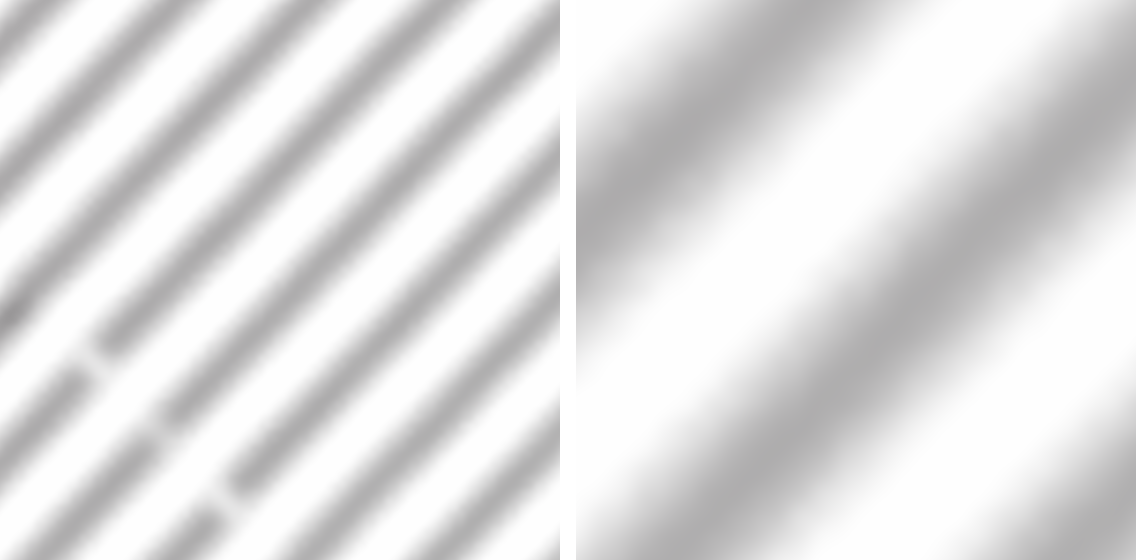
Left: the whole. Right: its middle third, enlarged.
This pattern is drawn by a WebGL 2 fragment shader. Its source:

```glsl
#version 300 es
precision highp float;

uniform vec2 u_resolution;
out vec4 fragColor;

float hash(vec2 p) {
    return fract(sin(dot(p, vec2(127.1, 311.7))) * 43758.5453);
}

float valueNoise(vec2 p) {
    vec2 cell = floor(p);
    vec2 f = fract(p);
    f = f * f * (3.0 - 2.0 * f);
    float low = mix(hash(cell), hash(cell + vec2(1.0, 0.0)), f.x);
    float high = mix(hash(cell + vec2(0.0, 1.0)), hash(cell + 1.0), f.x);
    return mix(low, high, f.y);
}

// Soft bump of height 1 around zero
float bump(float d, float radius) {
    return exp(-d * d / (radius * radius));
}

void main() {
    vec2 uv = gl_FragCoord.xy / u_resolution;
    vec2 along = normalize(vec2(1.0, 1.035));
    vec2 across = vec2(along.y, -along.x);

    // Stripe phase, nudged below the seam and slightly uneven
    vec2 seamStart = vec2(0.17, 0.349);
    float belowSeam = 1.0 - smoothstep(-0.03, 0.03, dot(uv - seamStart, along));
    float phase = (1.035 * uv.x + 1.0 - uv.y - 0.081) / 0.2467;
    phase -= 0.025 * belowSeam;
    phase += 0.025 * (valueNoise(uv * 9.0) - 0.5);
    phase += 0.02 * (valueNoise(uv * 75.0) - 0.5);

    // Blurred stripe profile
    float fromCentre = abs(fract(phase + 0.5) - 0.5);
    float ink = 1.0 - smoothstep(0.0, 0.40, fromCentre);

    // Faded breaks where the stripes cross the seam
    for (int i = 0; i < 3; i++) {
        vec2 offset = uv - seamStart - float(i) * vec2(0.117, -0.1235);
        float strength = i == 1 ? 0.38 : 0.68;
        ink *= 1.0 - strength * bump(dot(offset, along), 0.032)
                              * bump(dot(offset, across), 0.075);
    }

    // Darker blot at the end of the seam, then a faint mottle
    ink *= 1.0 + 0.24 * bump(length(uv - vec2(0.026, 0.434)), 0.045);
    ink *= 0.97 + 0.06 * valueNoise(uv * 14.0 + 5.0);

    // Stripes lighten a little toward the lower right
    vec3 stripeGrey = mix(vec3(0.672, 0.664, 0.668), vec3(0.694, 0.692, 0.693),
                          clamp(0.5 + 0.5 * (uv.x - uv.y), 0.0, 1.0));
    vec3 paperWhite = vec3(0.996);
    fragColor = vec4(mix(paperWhite, stripeGrey, ink), 1.0);
}
```
